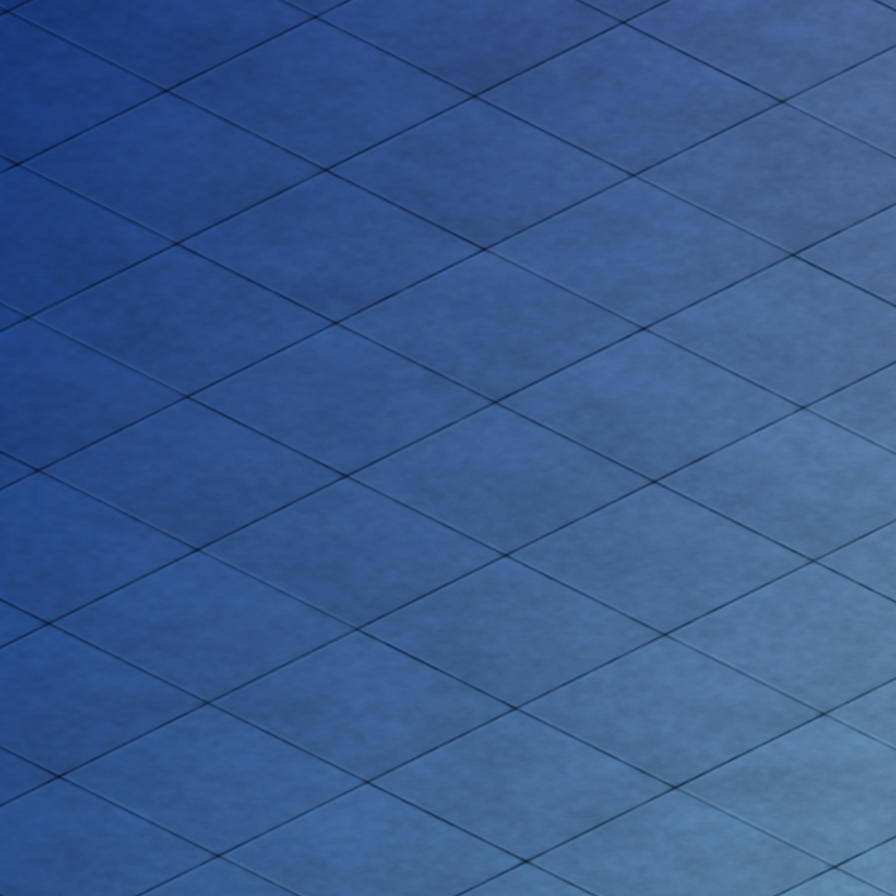
Give the GLSL for this texture, as a Shadertoy shader.

```glsl
// Blue slanted diamond tiles with thin dark joints, soft mottling and a diagonal light gradient.

const vec2 JOINT_ORIGIN = vec2(0.5525, 0.5508);  // a point where joints cross
const vec2 FALLING_STEP = vec2(0.1777, -0.0885); // tile edge going down to the right
const vec2 RISING_STEP  = vec2(0.1661, 0.0823);  // tile edge going up to the right

float hash(vec2 p) {
    vec3 q = fract(vec3(p.xyx) * 0.1031);
    q += dot(q, q.yzx + 33.33);
    return fract((q.x + q.y) * q.z);
}

float valueNoise(vec2 p) {
    vec2 cell = floor(p), f = fract(p);
    f = f * f * (3.0 - 2.0 * f);
    float low  = mix(hash(cell), hash(cell + vec2(1, 0)), f.x);
    float high = mix(hash(cell + vec2(0, 1)), hash(cell + vec2(1, 1)), f.x);
    return mix(low, high, f.y);
}

// Layered noise centred on zero
float fractalNoise(vec2 p) {
    float sum = 0.0, amplitude = 0.5;
    for (int i = 0; i < 4; i++) {
        sum += amplitude * (valueNoise(p) - 0.5);
        p = mat2(1.7, 0.5, -0.5, 1.7) * p + 17.3;
        amplitude *= 0.6;
    }
    return sum;
}

float softLine(float d, float width) {
    return exp(-d * d / (width * width));
}

// Light falls from the lower right; the upper left stays deep blue
vec3 backgroundColor(vec2 uv) {
    vec3 topLeft     = vec3(0.090, 0.215, 0.480);
    vec3 topRight    = vec3(0.285, 0.388, 0.580);
    vec3 bottomLeft  = vec3(0.165, 0.310, 0.535);
    vec3 bottomRight = vec3(0.360, 0.515, 0.640);
    return mix(mix(bottomLeft, bottomRight, uv.x), mix(topLeft, topRight, uv.x), uv.y);
}

// Thin dark groove with a faint pale bevel on its positive side
vec3 drawJoint(vec3 color, float d, float darkness, float bevel, float pixel) {
    float width = max(0.0016, 0.7 * pixel);
    color += vec3(0.035, 0.050, 0.045) * bevel * softLine(d - 0.0032, width);
    return color * mix(vec3(1.0), vec3(0.42, 0.52, 0.58), darkness * softLine(d, width));
}

void mainImage(out vec4 fragColor, in vec2 fragCoord) {
    vec2 uv = fragCoord / iResolution.xy;
    float pixel = 1.0 / iResolution.y;

    // Tile coordinates: whole numbers lie on the joints
    vec2 tile = inverse(mat2(FALLING_STEP, RISING_STEP)) * (uv - JOINT_ORIGIN);
    vec2 nearest = round(tile);
    vec2 offset = tile - nearest;
    float tileArea = abs(determinant(mat2(FALLING_STEP, RISING_STEP)));
    float risingDist  = offset.x * tileArea / length(RISING_STEP);
    float fallingDist = offset.y * tileArea / length(FALLING_STEP);

    // Tile surface: streaky clouds, fine grain, tone per tile, darker lower corner
    vec2 inTile = fract(tile);
    float clouds = fractalNoise(vec2(uv.x * 10.0 + uv.y * 4.0, uv.y * 24.0));
    float grain  = fractalNoise(uv * vec2(75.0, 130.0));
    float tone   = hash(floor(tile) + 40.0) - 0.5;
    float shade  = inTile.y - inTile.x;
    vec3 color = backgroundColor(uv);
    color *= 1.0 + 0.14 * clouds + 0.15 * grain + 0.025 * tone + 0.04 * shade;

    // Worn joints: strength differs per tile edge and breaks up along the line
    float wear = 0.9 + 0.9 * fractalNoise(uv * 60.0);
    float risingHash  = hash(vec2(nearest.x, floor(tile.y)) + 71.0);
    float fallingHash = hash(vec2(floor(tile.x), nearest.y) + 113.0);
    float risingDark  = clamp(wear * mix(0.75, 0.95, risingHash), 0.0, 1.0);
    float fallingDark = clamp(wear * mix(0.40, 0.95, fallingHash), 0.0, 1.0);
    color = drawJoint(color, fallingDist, fallingDark, 0.9 - 0.5 * fallingHash, pixel);
    color = drawJoint(color, risingDist, risingDark, 0.5, pixel);

    // Dirt gathered where joints cross
    float crossing = softLine(length(vec2(risingDist, fallingDist)), 0.005);
    color *= 1.0 - 0.15 * crossing;

    fragColor = vec4(clamp(color, 0.0, 1.0), 1.0);
}
```
